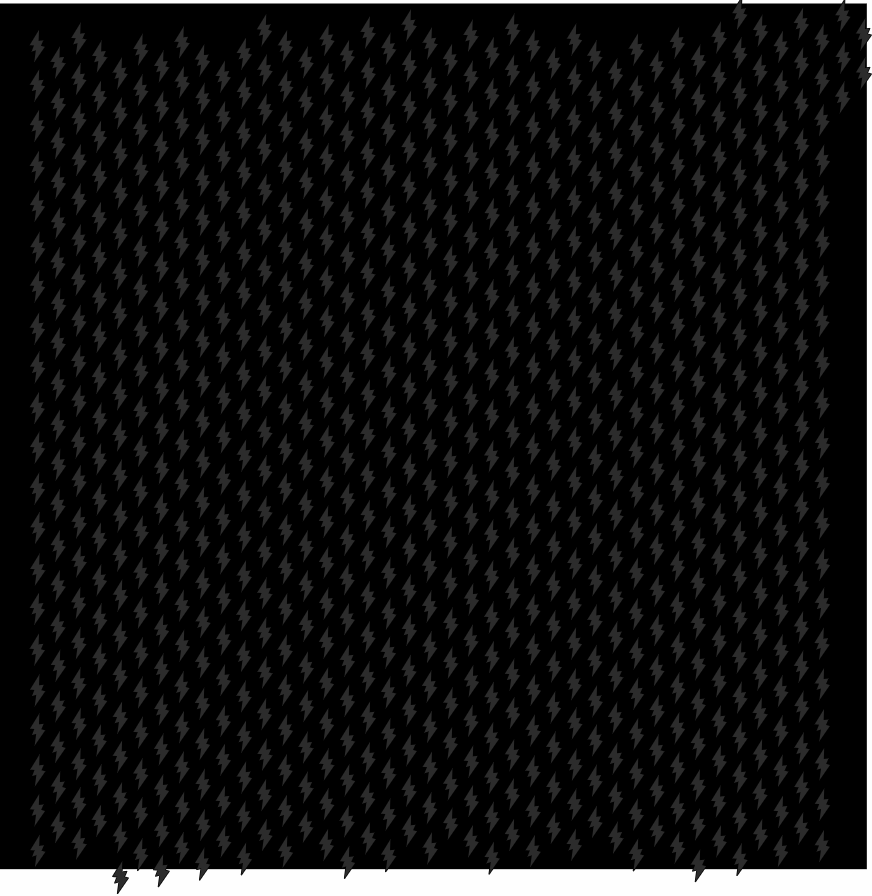
Reproduce this pattern procedurally as a Shadertoy shader.

```glsl
// Staggered columns of small grey lightning bolts on a black panel with a thin white margin.

// Canvas height is divided into this many design units.
const float UNITS = 768.0;

float hash(vec2 p) {
    return fract(sin(dot(p, vec2(127.1, 311.7))) * 43758.5453);
}

// Signed distance to a zigzag bolt, y pointing up.
float boltDistance(vec2 p) {
    vec2 v[10] = vec2[10](
        vec2(1.5, 13.5), vec2(-6.5, 0.5), vec2(-2.8, 0.2), vec2(-4.8, -5.0), vec2(-1.2, -4.0),
        vec2(-2.5, -14.0), vec2(6.5, -1.0), vec2(3.2, 0.0), vec2(5.2, 4.6), vec2(1.2, 4.2));
    float d = dot(p - v[0], p - v[0]);
    float side = 1.0;
    for (int i = 0, j = 9; i < 10; j = i, i++) {
        vec2 e = v[j] - v[i];
        vec2 w = p - v[i];
        vec2 b = w - e * clamp(dot(w, e) / dot(e, e), 0.0, 1.0);
        d = min(d, dot(b, b));
        bvec3 c = bvec3(p.y >= v[i].y, p.y < v[j].y, e.x * w.y > e.y * w.x);
        if (all(c) || !any(c)) side = -side;
    }
    return side * sqrt(d);
}

// Uneven upper and lower ends of the columns, measured downwards.
bool isPlaced(float column, float y) {
    float top = column > 33.0 ? 10.0 : 20.5;
    if (column < 11.0 || (column > 24.0 && column < 32.0)) top = 32.0;
    bool hangsLow = column == 4.0 || column == 6.0 || column == 8.0
                 || column == 15.0 || column == 32.0;
    float bottom = hangsLow ? 760.0 : 737.0;
    if (column > 38.0) bottom = 95.0;
    return column >= 0.0 && column <= 40.0 && y > top && y < bottom;
}

float fill(float d, float pixel) {
    return clamp(0.5 - d / pixel, 0.0, 1.0);
}

void mainImage(out vec4 fragColor, in vec2 fragCoord) {
    float pixel = UNITS / iResolution.y;
    vec2 p = fragCoord * pixel;
    p.y = UNITS - p.y;

    // Black panel
    float panel = max(p.x - 743.0, abs(p.y - 374.0) - 371.0);
    vec3 color = mix(vec3(0.995), vec3(0.0), fill(panel, pixel));

    // Nearest bolt of the sheared lattice, nudged slightly
    float column = round((p.x - 32.2) / 17.7);
    float start = 39.0 + 14.4 * column;
    float row = round((p.y - start) / 34.5);
    vec2 center = vec2(32.2 + 17.7 * column, start + 34.5 * row);
    vec2 cell = vec2(column, row);
    vec2 nudge = (vec2(hash(cell), hash(cell + 57.0)) - 0.5) * vec2(0.6, 1.6);

    // Grey bolt with a fine black rim
    if (isPlaced(column, center.y)) {
        vec2 q = p - center - nudge;
        float d = boltDistance(vec2(q.x, -q.y));
        color = mix(color, vec3(0.0), fill(d - 0.6, pixel));
        color = mix(color, vec3(0.172), fill(d, pixel));
    }

    fragColor = vec4(color, 1.0);
}
```
